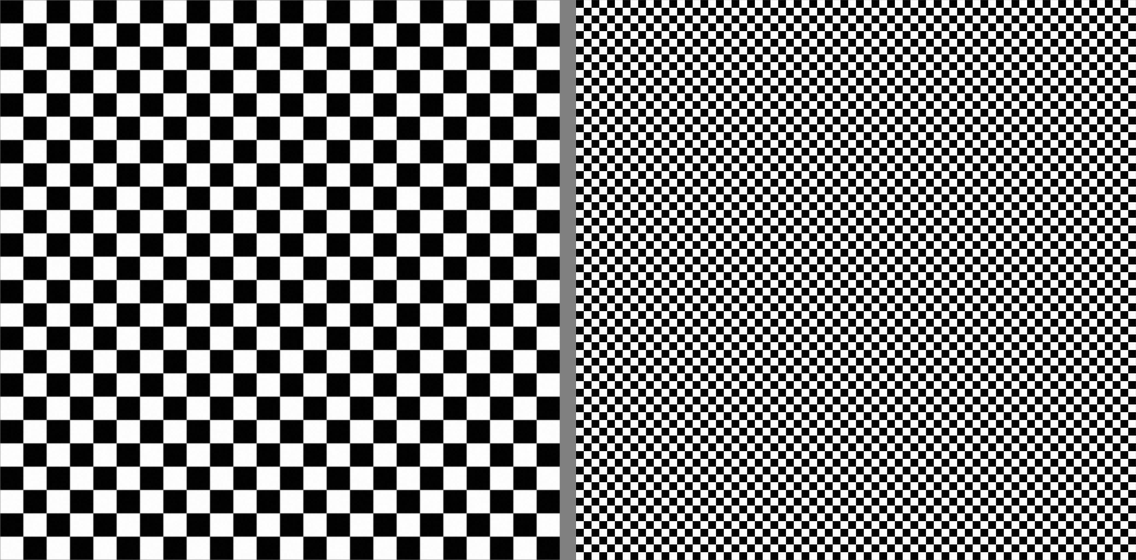
Left, the tile; right, the same tile 3 across and 3 down.
Reproduce this pattern procedurally as a three.js fragment shader.

```glsl
// Black and white checkerboard, 24 by 24 squares, with softly blended grey edges.
varying vec2 vUv;

const float REPEATS = 12.0;          // black-white pairs across and up
const float EDGE_HALF_WIDTH = 0.042; // in squares
const float GRAIN_CELLS = 256.0;     // specks across the canvas
const float GRAIN_AMOUNT = 0.008;
const vec3 BLACK = vec3(0.008);
const vec3 WHITE = vec3(0.992);

float hash(vec2 p) {
  return fract(sin(dot(p, vec2(127.1, 311.7))) * 43758.5453);
}

// Signed distance to the nearest whole number, changing sign at each one.
vec2 alternatingDistance(vec2 p) {
  return abs(mod(p - 0.5, 2.0) - 1.0) - 0.5;
}

// 1 on light squares and 0 on dark ones; the lower left square is light.
float checker(vec2 p, float halfWidth) {
  vec2 side = 2.0 * smoothstep(-halfWidth, halfWidth, alternatingDistance(p)) - 1.0;
  return 0.5 + 0.5 * side.x * side.y;
}

// Faint specks whose grid wraps at the canvas edges.
float grain(vec2 uv, float cells) {
  return hash(mod(floor(uv * cells), cells)) - 0.5;
}

void main() {
  float light = checker(vUv * REPEATS * 2.0, EDGE_HALF_WIDTH);
  vec3 color = mix(BLACK, WHITE, light) + GRAIN_AMOUNT * grain(vUv, GRAIN_CELLS);
  gl_FragColor = vec4(color, 1.0);
}
```
